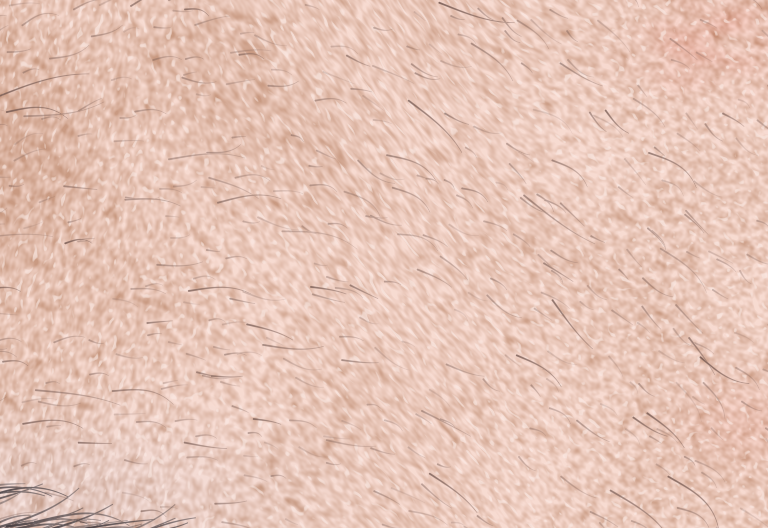
Write a Shadertoy shader that draws this texture.

```glsl
#define SKIN vec3(0.918, 0.785, 0.731)
#define TONE_RANGE vec3(0.13, 0.18, 0.22)
#define GLINT vec3(0.985, 0.92, 0.90)
#define FLUSH vec3(0.01, 0.085, 0.09)
#define HAIR vec3(0.47, 0.36, 0.33)
#define BROW vec3(0.20, 0.18, 0.20)
#define GRAIN_FREQ 58.0
#define GRAIN_DEPTH 0.72
#define GLINT_AMOUNT 0.62
#define HAIR_WIDTH 0.0014
#define BROW_COUNT 34

vec3 hash3(vec2 p) {
    vec3 q = fract(p.xyx * vec3(0.1031, 0.1030, 0.0973));
    q += dot(q, q.yxz + 33.33);
    return fract((q.xxy + q.yzz) * q.zyx);
}

vec2 gradientAt(vec2 cell) {
    float a = 6.2832 * hash3(cell).x;
    return vec2(cos(a), sin(a));
}

float gradientNoise(vec2 p) {
    vec2 i = floor(p), f = p - i;
    vec2 u = f * f * f * (f * (f * 6.0 - 15.0) + 10.0);
    vec2 e = vec2(0.0, 1.0);
    float low = mix(dot(gradientAt(i), f), dot(gradientAt(i + e.yx), f - e.yx), u.x);
    float high = mix(dot(gradientAt(i + e), f - e), dot(gradientAt(i + 1.0), f - 1.0), u.x);
    return mix(low, high, u.y);
}

vec2 rotate(vec2 p, float a) {
    float c = cos(a), s = sin(a);
    return vec2(c * p.x + s * p.y, c * p.y - s * p.x);
}

float blob(vec2 p, vec2 center, vec2 radius) {
    vec2 d = (p - center) / radius;
    return exp(-dot(d, d));
}

// Coverage of one curved strand, tapering towards its tip
float strand(vec2 p, float angle, float halfLen, float bend, float width) {
    vec2 q = rotate(p, angle);
    float t = clamp(q.x / halfLen, -1.0, 1.0);
    q.y -= bend * halfLen * (t * t - 0.4 + 0.4 * t * t * t);
    float d = length(vec2(q.x - t * halfLen, q.y));
    float w = width * (0.85 - 0.4 * t);
    float soft = 0.7 / iResolution.y;
    return (1.0 - smoothstep(w - soft, w + soft, d)) * (0.8 - 0.25 * t);
}

// Growth direction turns from level on the left to falling on the right
float growthAngle(vec2 p) {
    float fall = mix(0.0, -0.68, smoothstep(0.1, 1.25, p.x));
    return fall + 0.35 * blob(p, vec2(0.1, 0.95), vec2(0.35, 0.3));
}

float hairLayer(vec2 p, float cell, float density, float seed) {
    vec2 home = floor(p / cell);
    float cover = 0.0;
    for (int y = -1; y <= 1; y++)
    for (int x = -1; x <= 1; x++) {
        vec2 id = home + vec2(x, y);
        vec3 place = hash3(id + seed), form = hash3(id + seed + 71.0);
        if (place.z > density) continue;
        vec2 center = (id + place.xy) * cell;
        float angle = growthAngle(center) + 0.55 * (form.x - 0.5);
        float halfLen = cell * mix(0.22, 0.8, form.y * form.y);
        float strength = mix(0.4, 1.0, hash3(id + seed + 19.0).x);
        float hair = strand(p - center, angle, halfLen, 0.5 * (form.z - 0.6), HAIR_WIDTH);
        cover = max(cover, hair * strength);
    }
    return cover;
}

float browHairs(vec2 p) {
    float cover = 0.0;
    for (int i = 0; i < BROW_COUNT; i++) {
        vec3 h = hash3(vec2(i, 5.0)), k = hash3(vec2(i, 23.0));
        vec2 center = vec2(0.3 * h.x * h.x, 0.1 * h.y * h.y * (1.1 - h.x) - 0.008);
        float hair = strand(p - center, mix(0.05, 0.4, h.z), mix(0.04, 0.1, k.x), mix(-0.3, 0.15, k.y), 0.0021);
        cover = max(cover, hair * mix(0.55, 1.1, k.z));
    }
    return min(cover, 1.0);
}

void mainImage(out vec4 fragColor, in vec2 fragCoord) {
    vec2 p = fragCoord / iResolution.y;

    // Broad shading
    float tone = 0.03 + 0.28 * gradientNoise(p * 3.5 + 4.0);
    tone -= 0.42 * blob(p, vec2(-0.05, 0.62), vec2(0.22, 0.4));
    tone -= 0.2 * blob(p, vec2(0.3, 0.85), vec2(0.4, 0.25));

    // Grain and shallow pores, upright on the left and tilted on the right
    vec2 warp = 0.006 * vec2(gradientNoise(p * 17.0), gradientNoise(p * 17.0 + 50.0));
    vec2 g = rotate(p + warp, mix(-0.25, -0.6, smoothstep(0.2, 1.2, p.x)));
    vec2 stretch = mix(vec2(1.15, 0.7), vec2(0.85, 1.05), smoothstep(0.2, 1.0, p.x));
    tone += GRAIN_DEPTH * gradientNoise(g * GRAIN_FREQ * stretch);
    tone += 0.6 * gradientNoise(g * GRAIN_FREQ * 1.9 * stretch + 31.0);
    tone -= 0.5 * smoothstep(0.15, 0.55, gradientNoise(g * vec2(26.0, 36.0) + 9.0));
    vec3 color = SKIN + clamp(tone, -1.0, 0.4) * TONE_RANGE;

    // Reddened patches and a cooler lower left corner
    float flush = blob(p, vec2(1.35, 0.92), vec2(0.13, 0.09)) * (0.6 + 0.9 * gradientNoise(p * vec2(9.0, 24.0)));
    flush += 0.4 * blob(p, vec2(1.42, 0.2), vec2(0.12, 0.08));
    color -= flush * FLUSH;
    color += vec3(-0.025, 0.0, 0.02) * blob(p, vec2(0.1, 0.05), vec2(0.4, 0.15));

    // Moist glints
    float shine = gradientNoise(g * GRAIN_FREQ * 1.5 * stretch + 83.0);
    shine += 0.16 * blob(p, vec2(0.7, 0.42), vec2(0.03, 0.07)) + 0.12 * gradientNoise(p * 8.0);
    color = mix(color, GLINT, GLINT_AMOUNT * smoothstep(0.2, 0.5, shine));

    // Fine hairs, then the dark corner hairs
    float hair = max(hairLayer(p, 0.105, 0.62, 7.0), 0.55 * hairLayer(p, 0.055, 0.55, 140.0));
    hair = max(hair, strand(p - vec2(0.07, 0.84), 0.3, 0.1, -0.1, HAIR_WIDTH));
    color = mix(color, HAIR, 0.85 * hair);
    color = mix(color, BROW, 0.9 * browHairs(p));
    fragColor = vec4(color, 1.0);
}
```
